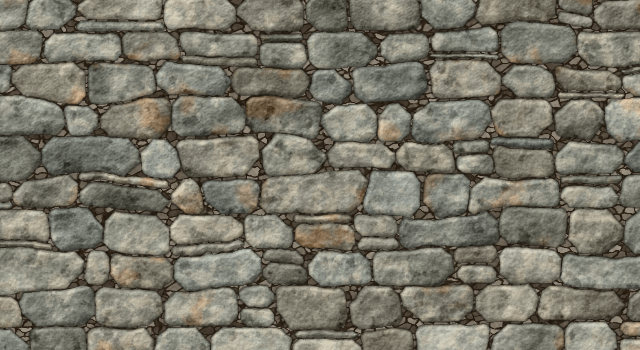
This texture is drawn by a Shadertoy shader. Its source:

```glsl
// A dry stone wall: wavy courses are cut into irregular, chamfered blocks,
// some of them split in two. Gaps hold soil and chips; the faces get relief
// lighting from above, weathered grey patches, pale lichen and a little rust.

const float COURSE_HEIGHT = 0.107;   // all lengths are in canvas heights
const float STONE_WIDTH   = 0.185;
const float EDGE_JITTER   = 0.70;
const float EDGE_SLANT    = 0.24;
const float COURSE_WAVE   = 0.42;
const float OUTLINE_WARP  = 0.016;
const float BEVEL         = 0.015;
const float RELIEF        = 0.24;
const float LIGHT_STEP    = 0.0035;
const vec2  LIGHT_DIR     = vec2(-0.45, 0.89);
const vec3  SOIL   = vec3(0.10, 0.08, 0.05);
const vec3  LICHEN = vec3(0.73, 0.72, 0.67);
const vec3  COOL   = vec3(-0.025, 0.004, 0.012);
const vec3  WARM   = vec3(0.022, 0.004, -0.025);
const vec3  RUST   = vec3(0.05, -0.025, -0.075);

float hash(vec2 p) {
    return fract(sin(dot(p, vec2(127.1, 311.7))) * 43758.5453);
}

float noise(vec2 p) {
    vec2 i = floor(p), f = fract(p);
    f = f * f * (3.0 - 2.0 * f);
    return mix(mix(hash(i), hash(i + vec2(1, 0)), f.x),
               mix(hash(i + vec2(0, 1)), hash(i + vec2(1, 1)), f.x), f.y);
}

float fbm(vec2 p) {
    float sum = 0.0, amp = 0.52;
    for (int i = 0; i < 5; i++) {
        sum += amp * noise(p);
        p = mat2(1.6, 1.2, -1.2, 1.6) * p + 7.3;
        amp *= 0.5;
    }
    return sum;
}

// Lower border of a course, in course units
float courseEdge(float row, float x) {
    return row + COURSE_WAVE * (noise(vec2(x * 4.0, row * 7.31)) - 0.5);
}

// Left border of a stone, in stone units
float stoneEdge(float col, float row, float v) {
    vec2 id = vec2(col, row);
    return col + EDGE_JITTER * (hash(id + 0.37) - 0.5)
               + EDGE_SLANT * (hash(id + 5.71) - 0.5) * (v - 0.5);
}

// x: distance inside the stone outline, yz: stone id
vec3 stoneAt(vec2 p) {
    p += OUTLINE_WARP * (vec2(fbm(p * 17.0), fbm(p * 17.0 + 41.0)) - 0.5);
    float y = p.y / COURSE_HEIGHT + 0.35;
    float row = floor(y);
    if (y < courseEdge(row, p.x)) row -= 1.0;
    else if (y >= courseEdge(row + 1.0, p.x)) row += 1.0;
    float low = courseEdge(row, p.x), high = courseEdge(row + 1.0, p.x);
    float v = (y - low) / (high - low);

    float u = p.x / STONE_WIDTH + 9.0 * hash(vec2(row, 3.3));
    float col = floor(u);
    if (u < stoneEdge(col, row, v)) col -= 1.0;
    else if (u >= stoneEdge(col + 1.0, row, v)) col += 1.0;
    float left = stoneEdge(col, row, v), right = stoneEdge(col + 1.0, row, v);
    vec2 id = vec2(col, row);

    // Narrow blocks often split in half, wide ones shed a thin slab
    float pick = hash(id + 2.9);
    bool narrow = stoneEdge(col + 1.0, row, 0.5) - stoneEdge(col, row, 0.5) < 0.75;
    if (pick < (narrow ? 0.45 : 0.17)) {
        float cut = narrow ? 0.35 + 0.3 * hash(id + 8.1) : (pick < 0.08 ? 0.26 : 0.76);
        cut += 0.12 * (hash(id + 4.4) - 0.5) * (u - left);
        float border = mix(low, high, cut);
        if (v < cut) high = border;
        else { low = border; id += vec2(0.0, 0.5); }
    }

    // Rounded box with a random chamfer at each corner
    vec2 size = vec2(right - left, high - low) * vec2(STONE_WIDTH, COURSE_HEIGHT);
    vec2 a = vec2(u - left, y - low) * vec2(STONE_WIDTH, COURSE_HEIGHT);
    vec2 corner = step(0.5 * size, a);
    vec2 inset = vec2(hash(id + corner.x + 1.7), hash(id + corner.y + 6.2));
    vec2 q = min(a, size - a) - 0.0016 - 0.006 * inset * inset * inset;
    float small = min(size.x, size.y);
    float radius = min(0.024, 0.34 * small);
    float d = radius - length(max(radius - q, 0.0));
    float chamfer = 0.30 * small * hash(id * 3.1 + corner * 1.9);
    return vec3(min(d, dot(q, vec2(0.707)) - chamfer), id);
}

float height(vec2 p, vec3 stone) {
    float rough = fbm(p * 15.0 + stone.yz * 3.7);
    return 0.009 * smoothstep(-0.002, BEVEL, stone.x) + 0.05 * rough;
}

// Small flat chips lying in soil, as a tone
float chipTone(vec2 p) {
    vec2 g = p * vec2(34.0, 52.0) + 1.2 * fbm(p * 30.0);
    vec2 cell = floor(g);
    float first = 9.0, second = 9.0, shade = 0.0;
    for (int j = -1; j <= 1; j++)
    for (int i = -1; i <= 1; i++) {
        vec2 c = cell + vec2(i, j);
        float dist = length(c + vec2(hash(c), hash(c + 17.0)) - g);
        if (dist < first) { second = first; first = dist; shade = hash(c + 31.0); }
        else second = min(second, dist);
    }
    return mix(0.07, 0.18 + 0.48 * shade, smoothstep(0.06, 0.30, second - first));
}

void mainImage(out vec4 fragColor, in vec2 fragCoord) {
    vec2 p = fragCoord / iResolution.y;
    vec3 stone = stoneAt(p);
    vec2 id = stone.yz;
    vec2 lit = p + LIGHT_STEP * LIGHT_DIR;
    float slope = (height(p, stone) - height(lit, stoneAt(lit))) / LIGHT_STEP;

    // Weathered faces
    float character = hash(id + 12.3);
    vec2 s = p + id * 2.17;
    float patches = fbm(s * 8.0);
    float speckle = fbm(s * 36.0);
    float lichen = smoothstep(0.47, 0.61, speckle)
                 * smoothstep(0.40, 0.62, patches + 0.28 * (character - 0.4));
    float tone = 0.69 + 0.22 * (character - 0.5) + 0.55 * (patches - 0.5);
    tone += 0.25 * (speckle - 0.5) + 0.13 * (noise(p * 190.0) - 0.5);
    tone = mix(tone, 0.96, 0.62 * lichen);
    tone -= 0.20 * smoothstep(0.62, 0.74, fbm(s * 27.0 + 60.0));
    tone += RELIEF * clamp(slope, -1.0, 1.0);
    tone *= mix(0.74, 1.0, smoothstep(0.0, 0.008, stone.x));
    vec3 face = mix(SOIL, LICHEN, clamp(tone, 0.05, 1.12));
    face += mix(COOL, WARM, clamp(hash(id + 21.0) * 0.7 + 0.5 * lichen, 0.0, 1.0));
    face += RUST * smoothstep(0.55, 0.72, fbm(s * 11.0 + 90.0)) * step(0.55, hash(id + 27.0));

    // Gaps, shaded where they run close to a stone
    float open = smoothstep(0.0, 0.007, -stone.x);
    float gapTone = chipTone(p) * mix(0.45, 1.15, open) + 0.12 * (noise(p * 150.0) - 0.5);
    vec3 gap = mix(SOIL, LICHEN, clamp(gapTone, 0.0, 1.0)) + 0.3 * RUST * open;

    float edge = max(0.9 / iResolution.y, 0.0012);
    fragColor = vec4(mix(gap, face, smoothstep(-edge, edge, stone.x)), 1.0);
}
```
